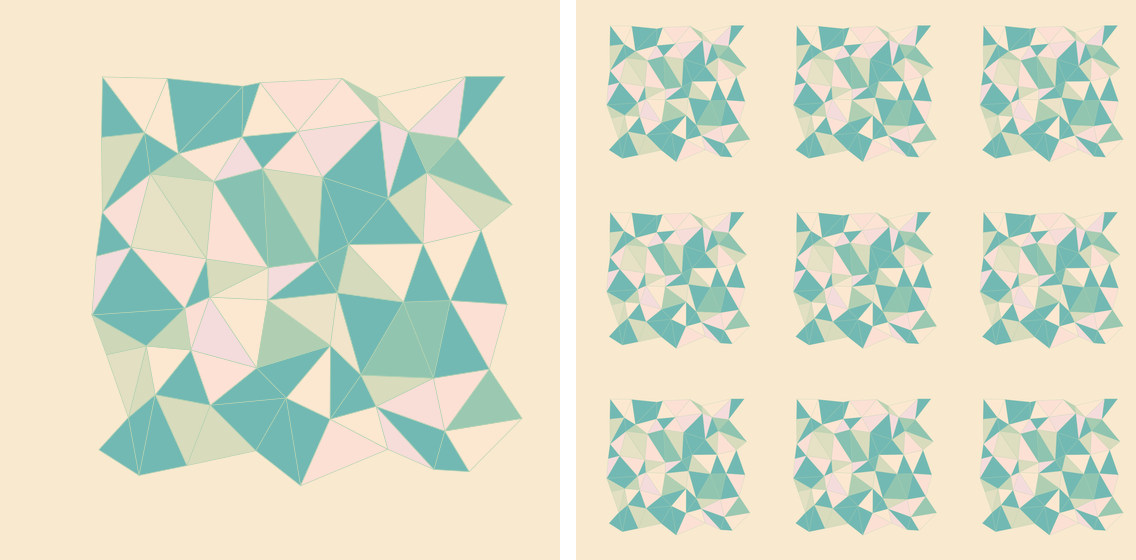
Left: one tile. Right: repeated 3 by 3.
Reproduce this background procedurally as a WebGL 1 fragment shader.

```glsl
precision highp float;

uniform vec2 u_resolution;

// Mesh layout, in canvas units
const float CELLS = 7.0;
const vec2 PITCH = vec2(0.0995, 0.0998);
const vec2 MESH_CENTER = vec2(0.526, 0.510);
const float STAGGER = 0.22;     // sideways shift of alternate rows
const float JITTER = 0.40;      // with STAGGER below 1, so 3 x 3 cells suffice
const float HALF_LINE = 0.0006;
const float LINE_OPACITY = 0.85;
const float SEED = 17.0;

// Palette
const vec3 PAPER = vec3(0.972, 0.913, 0.812);
const vec3 TEAL  = vec3(0.450, 0.725, 0.702);
const vec3 SAGE  = vec3(0.560, 0.770, 0.690);
const vec3 MOSS  = vec3(0.720, 0.820, 0.700);
const vec3 SAND  = vec3(0.850, 0.860, 0.740);
const vec3 CREAM = vec3(0.988, 0.910, 0.820);
const vec3 BLUSH = vec3(0.988, 0.878, 0.832);
const vec3 ROSE  = vec3(0.960, 0.862, 0.862);
const vec3 LINE  = vec3(0.690, 0.820, 0.690);

vec2 hash22(vec2 p) {
    vec3 q = fract(p.xyx * vec3(0.1031, 0.1030, 0.0973));
    q += dot(q, q.yzx + 33.33);
    return fract((q.xx + q.yz) * q.zy);
}

float ramp(float a, float b, float t) {
    return clamp((t - a) / (b - a), 0.0, 1.0);
}

vec3 palette(float t) {
    vec3 c = mix(TEAL, SAGE, ramp(0.34, 0.37, t));
    c = mix(c, MOSS, ramp(0.40, 0.44, t));
    c = mix(c, SAND, ramp(0.44, 0.49, t));
    c = mix(c, CREAM, ramp(0.59, 0.66, t));
    c = mix(c, BLUSH, ramp(0.76, 0.80, t));
    return mix(c, ROSE, ramp(0.88, 0.94, t));
}

// Fifth powers modulo a prime shuffle the indices but keep the colour shares
float shuffled(float index) {
    const float PRIME = 97.0;
    float square = mod(index * index, PRIME);
    float fourth = mod(square * square, PRIME);
    return mod(fourth * index, PRIME) / PRIME;
}

vec2 vertex(vec2 node) {
    vec2 offset = (hash22(node + SEED) * 2.0 - 1.0) * JITTER;
    offset.x += STAGGER * (2.0 * mod(node.y, 2.0) - 1.0);
    return MESH_CENTER + (node + offset - 0.5 * CELLS) * PITCH;
}

// Squared distance to edge ab, and the side of it that p is on
vec2 edge(vec2 p, vec2 a, vec2 b, float winding) {
    vec2 e = b - a;
    vec2 v = p - a;
    vec2 w = v - e * clamp(dot(v, e) / dot(e, e), 0.0, 1.0);
    return vec2(dot(w, w), winding * (v.x * e.y - v.y * e.x));
}

// Signed distance to a triangle, negative inside
float triangle(vec2 p, vec2 a, vec2 b, vec2 c) {
    vec2 u = b - a;
    vec2 v = c - a;
    float winding = sign(u.y * v.x - u.x * v.y);
    vec2 d = min(edge(p, a, b, winding), edge(p, b, c, winding));
    d = min(d, edge(p, c, a, winding));
    return -sqrt(d.x) * sign(d.y);
}

vec3 paint(vec3 under, vec3 fill, float d, float pixel) {
    float inside = clamp(0.5 - d / pixel, 0.0, 1.0);
    float line = clamp(0.5 + (HALF_LINE - abs(d)) / pixel, 0.0, 1.0);
    return mix(mix(under, fill, inside), LINE, line * LINE_OPACITY);
}

void main() {
    vec2 uv = gl_FragCoord.xy / u_resolution;
    float pixel = 1.0 / min(u_resolution.x, u_resolution.y);
    vec2 home = floor((uv - MESH_CENTER) / PITCH + 0.5 * CELLS);
    vec3 color = PAPER;

    // Every cell splits into two facets; the diagonal flips with the row
    for (int j = -1; j <= 1; j++) {
        for (int i = -1; i <= 1; i++) {
            vec2 cell = home + vec2(float(i), float(j));
            if (min(cell.x, cell.y) < 0.0 || max(cell.x, cell.y) >= CELLS) continue;

            float flip = mod(cell.y, 2.0);
            vec2 left = vertex(cell + vec2(0.0, 1.0 - flip));
            vec2 right = vertex(cell + vec2(1.0, flip));
            vec2 bottom = vertex(cell + vec2(flip, 0.0));
            vec2 top = vertex(cell + vec2(1.0 - flip, 1.0));
            float index = 2.0 * (cell.x + CELLS * cell.y);

            float lower = triangle(uv, bottom, right, left);
            color = paint(color, palette(shuffled(index)), lower, pixel);

            float upper = triangle(uv, top, left, right);
            color = paint(color, palette(shuffled(index + 1.0)), upper, pixel);
        }
    }

    gl_FragColor = vec4(color, 1.0);
}
```
